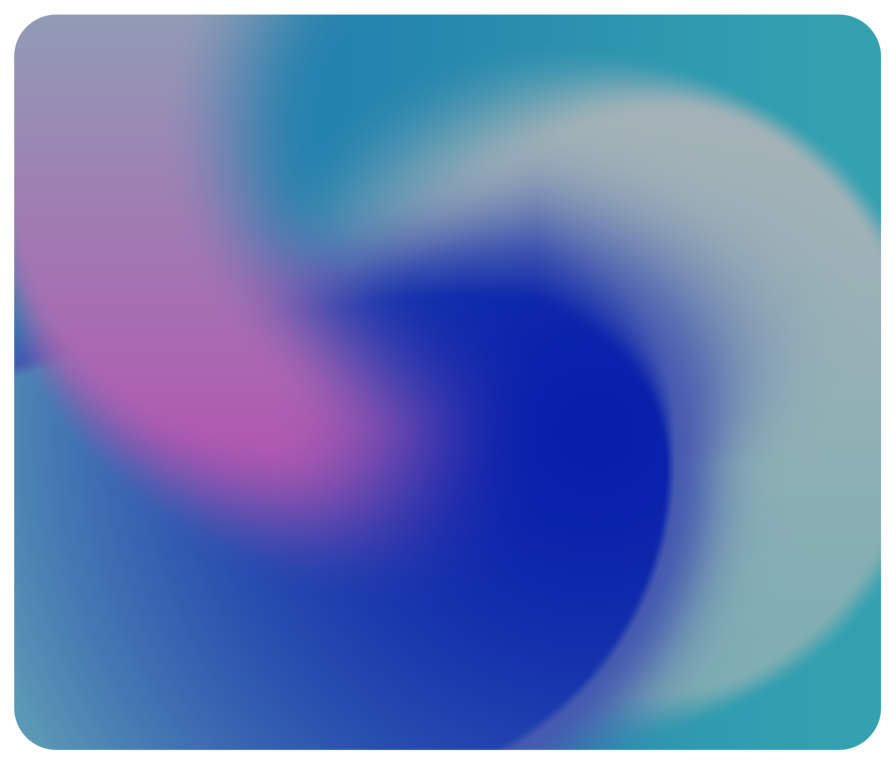
Reproduce this background procedurally as a Shadertoy shader.

```glsl
// Soft colour swirl on a rounded card: a pale arm and a pink arm curl round a blue core.
// Each arm is a bent circle distance with its own edge softness, layered back to front
// over colour gradients.

#define ASPECT 1.169
#define CARD_RADIUS 0.055
#define PALE_RADIUS 0.426
#define CORE_RADIUS 0.420
#define CORE_BEND 3.885
#define HALO_WIDTH 0.068
#define PINK_RADIUS 0.449
#define BAY_RADIUS 0.327
#define BAY_SOFTNESS 0.107

const vec3 TEAL_LEFT   = vec3(0.14, 0.51, 0.68);
const vec3 TEAL_RIGHT  = vec3(0.20, 0.63, 0.69);
const vec3 PALE_TOP    = vec3(0.64, 0.70, 0.72);
const vec3 PALE_BOTTOM = vec3(0.49, 0.68, 0.70);
const vec3 HALO_BLUE   = vec3(0.27, 0.35, 0.69);
const vec3 DEEP_BLUE   = vec3(0.03, 0.12, 0.67);
const vec3 STEEL_BLUE  = vec3(0.36, 0.60, 0.71);
const vec3 HOT_PINK    = vec3(0.69, 0.35, 0.69);
const vec3 DUSTY_LILAC = vec3(0.57, 0.61, 0.71);

// 1 inside (d < 0), 0 outside, blended over +-softness.
float softMask(float d, float softness) {
    return 1.0 - smoothstep(-softness, softness, d);
}

float roundedBox(vec2 p, vec2 halfSize, float radius) {
    vec2 q = abs(p) - halfSize + radius;
    return length(max(q, 0.0)) + min(max(q.x, q.y), 0.0) - radius;
}

// Pale arm: crisp on the right, diffuse on the left.
float paleMask(vec2 p) {
    float d = length(p - vec2(0.791, 0.479)) - PALE_RADIUS;
    float softness = mix(0.115, 0.020, smoothstep(0.45, 1.0, p.x));
    return softMask(d + 0.3 * softness, softness);
}

// Circle pulled inwards above its centre and opened out to the lower left.
float coreDistance(vec2 p, float rise) {
    vec2 centre = vec2(0.455, 0.391);
    float d = length(p - centre) - CORE_RADIUS;
    d += CORE_BEND * rise * rise * rise;
    d += 2.63 * rise * max(0.700 - p.x, 0.0);
    return d - 0.6 * max(centre.x - p.x, 0.0);
}

// Pink arm: a bowl open at the top, cut by a round bay, fading to the right.
float pinkMask(vec2 p) {
    vec2 q = p - vec2(0.441, 0.772);
    float bowl = length(vec2(q.x, min(q.y, 0.0))) - PINK_RADIUS;
    float bay = BAY_RADIUS - length(p - vec2(0.639, 0.833));
    float fade = 1.0 - smoothstep(0.35, 0.715, p.x);
    return softMask(bowl, 0.028 + 0.2 * p.x) * softMask(bay, BAY_SOFTNESS) * fade;
}

vec3 swirl(vec2 p) {
    // Teal backdrop and pale arm
    vec3 col = mix(TEAL_LEFT, TEAL_RIGHT, smoothstep(0.35, 1.15, p.x));
    vec3 pale = mix(PALE_BOTTOM, PALE_TOP, smoothstep(0.0, 0.9, p.y));
    col = mix(col, pale, paleMask(p));

    // Blue halo, then the core with its sharp right edge
    float rise = max(p.y - 0.391, 0.0);
    float d = coreDistance(p, rise);
    float spread = max(d, 0.0) / (HALO_WIDTH + 0.35 * rise);
    col = mix(col, HALO_BLUE, exp(-spread * spread));
    float away = length(p - vec2(0.776, 0.437)) / 0.837;
    vec3 core = mix(DEEP_BLUE, STEEL_BLUE, min(pow(away, 1.8), 1.0));
    col = mix(col, core, softMask(d, 0.008 + 1.2 * rise * rise));

    // Pink arm, cooling towards the top
    vec3 pink = mix(HOT_PINK, DUSTY_LILAC, clamp((p.y - 0.42) / 0.563, 0.0, 1.0));
    return mix(col, pink, pinkMask(p));
}

void mainImage(out vec4 fragColor, in vec2 fragCoord) {
    vec2 p = fragCoord / iResolution.xy * vec2(ASPECT, 1.0);
    float card = roundedBox(p - vec2(0.584, 0.501), vec2(0.5655, 0.480), CARD_RADIUS);
    float inside = softMask(card, 0.8 / iResolution.y);
    fragColor = vec4(mix(vec3(1.0), swirl(p), inside), 1.0);
}
```
